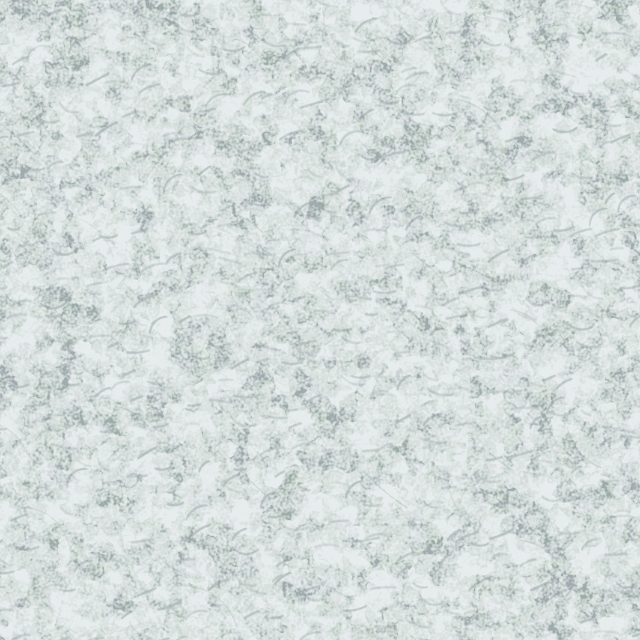
A Shadertoy shader for this texture:

```glsl
// Pale frosted stone: grey-green mottling, small angular flakes and short curved scratches.
// Layers of gradient noise and smooth cells sum to one tone, which a five-colour
// ramp turns into colour; scattered bent strokes darken the tone.

const vec3 SHADOW = vec3(0.62, 0.67, 0.675);
const vec3 SAGE   = vec3(0.727, 0.77, 0.762);
const vec3 MIST   = vec3(0.80, 0.84, 0.83);
const vec3 FROST  = vec3(0.85, 0.88, 0.87);
const vec3 SNOW   = vec3(0.905, 0.925, 0.930);
const vec3 TINT   = vec3(0.007, -0.002, 0.012);

const float PATCH_SCALE = 17.0;
const float CLUMP_SCALE = 42.0;
const float FINE_SCALE  = 105.0;
const float GRAIN_SCALE = 215.0;
const float FLAKE_SCALE = 38.0;
const float CHIP_SCALE  = 82.0;
const float FLAKE_EDGE  = 45.0;
const float TONE_BIAS   = 0.13;

const float SCRATCH_SCALE = 25.0;
const float SCRATCH_SHARE = 0.72;
const float SCRATCH_WIDTH = 0.0021;
const float HAIR_SCALE    = 9.0;
const float HAIR_SHARE    = 0.30;
const float HAIR_WIDTH    = 0.0011;

// Integer hash: three values in 0..1 for a lattice point and a seed
vec3 hash3(vec2 cell, float seed) {
    uvec3 v = uvec3(ivec3(vec3(cell, seed)) + 4096);
    v = v * 1664525u + 1013904223u;
    v.x += v.y * v.z; v.y += v.z * v.x; v.z += v.x * v.y;
    v ^= v >> 16u;
    v.x += v.y * v.z; v.y += v.z * v.x; v.z += v.x * v.y;
    return vec3(v >> 8u) / 16777216.0;
}

float slope(vec2 cell, vec2 offset, float seed) {
    float angle = 6.28319 * hash3(cell, seed).x;
    return dot(vec2(cos(angle), sin(angle)), offset);
}

// Gradient noise, scaled to a spread of about one
float noise(vec2 p, float seed) {
    vec2 i = floor(p), f = fract(p), e = vec2(1.0, 0.0);
    vec2 u = f * f * f * (f * (f * 6.0 - 15.0) + 10.0);
    float low  = mix(slope(i, f, seed), slope(i + e, f - e, seed), u.x);
    float high = mix(slope(i + e.yx, f - e.yx, seed), slope(i + 1.0, f - 1.0, seed), u.x);
    return 4.0 * mix(low, high, u.y);
}

// Flat-toned cells with softened borders, about -1.7..1.7
float flakes(vec2 p, float seed) {
    vec2 i = floor(p), f = fract(p);
    float sum = 0.0, total = 0.0;
    for (int y = -1; y <= 1; y++)
    for (int x = -1; x <= 1; x++) {
        vec2 g = vec2(x, y);
        vec3 h = hash3(i + g, seed);
        float weight = exp(-FLAKE_EDGE * length(g + h.xy - f));
        sum += weight * (h.z - 0.5);
        total += weight;
    }
    return 3.4 * sum / total;
}

// Scattered bent strokes; returns coverage 0..1
float strokes(vec2 uv, float scale, float share, float width, float heading,
              float spread, float seed, float pixel) {
    vec2 p = uv * scale, i = floor(p);
    float cover = 0.0;
    for (int y = -1; y <= 1; y++)
    for (int x = -1; x <= 1; x++) {
        vec2 cell = i + vec2(x, y);
        vec3 place = hash3(cell, seed), form = hash3(cell, seed + 1.0);
        float angle = heading + spread * (form.x + form.y - 1.0);
        vec2 d = p - cell - place.xy;
        d = vec2(d.x * cos(angle) + d.y * sin(angle), d.y * cos(angle) - d.x * sin(angle));
        float reach = mix(0.18, 0.50, form.z);
        d.y += (form.y - 0.5) * 1.8 * (d.x * d.x - 0.3 * reach * reach);
        d.x = max(abs(d.x) - reach, 0.0);
        float line = 1.0 - smoothstep(width - pixel, width + pixel, length(d) / scale);
        cover = max(cover, line * step(place.z, share) * mix(0.45, 1.0, form.x));
    }
    return cover;
}

vec3 ramp(float tone) {
    vec3 color = mix(SHADOW, SAGE, smoothstep(-2.4, -1.3, tone));
    color = mix(color, MIST, smoothstep(-1.5, -0.5, tone));
    color = mix(color, FROST, smoothstep(-0.7, 0.2, tone));
    return mix(color, SNOW, smoothstep(0.1, 1.35, tone));
}

void mainImage(out vec4 fragColor, in vec2 fragCoord) {
    vec2 uv = fragCoord / iResolution.y;
    float pixel = 1.0 / iResolution.y;

    // Ragged outlines for the flakes
    vec2 warp = 0.003 * vec2(noise(uv * 55.0, 1.0), noise(uv * 55.0, 2.0))
              + 0.001 * vec2(noise(uv * 140.0, 3.0), noise(uv * 140.0, 4.0));
    vec2 ragged = uv + warp;

    // Broad mottling and flakes
    float tone = TONE_BIAS;
    tone += 0.38 * noise(ragged * PATCH_SCALE * vec2(0.85, 1.1), 5.0);
    tone += 0.36 * noise(ragged * CLUMP_SCALE, 6.0);
    tone += 0.42 * flakes(ragged * FLAKE_SCALE, 7.0);
    tone += 0.42 * flakes(ragged * CHIP_SCALE, 8.0);

    // Grain, stronger in the dark hollows
    float hollow = 1.0 - smoothstep(-0.9, 0.9, tone);
    tone += mix(0.24, 0.52, hollow) * noise(ragged * FINE_SCALE, 9.0);
    tone += mix(0.22, 0.58, hollow) * noise(uv * GRAIN_SCALE, 10.0);

    // Short scratches lie near level, long hairs fall steeply
    float scratch = strokes(uv, SCRATCH_SCALE, SCRATCH_SHARE, SCRATCH_WIDTH, 0.05, 0.9, 11.0, pixel);
    float hair = strokes(uv, HAIR_SCALE, HAIR_SHARE, HAIR_WIDTH, -0.9, 0.5, 13.0, pixel);
    float mark = max(scratch, 0.8 * hair);
    tone = mix(tone, min(tone - 0.8, -1.9), 0.85 * mark);

    // Drift between green-grey and blue-grey
    float drift = 0.5 * noise(uv * 30.0, 15.0) + 0.6 * noise(uv * 110.0, 16.0) + mark;
    vec3 color = ramp(tone) + TINT * clamp(drift, -1.2, 1.2) * mix(0.4, 1.0, hollow);
    fragColor = vec4(color, 1.0);
}
```
